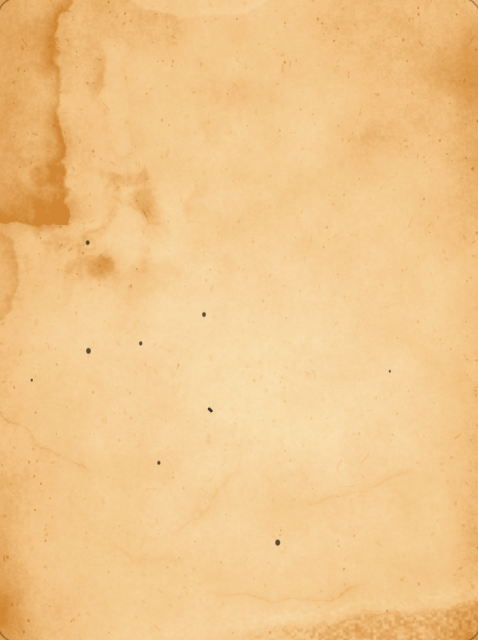
This texture is drawn by a WebGL 2 fragment shader. Its source:

```glsl
#version 300 es
precision highp float;
uniform vec2 u_resolution;
out vec4 fragColor;

float hash(vec2 p) {
  uvec2 q = uvec2(ivec2(p)) * uvec2(1597u, 3812u) + 7919u;
  uint n = (q.x ^ (q.y * 2654u + 97u)) * 747796405u;
  n = ((n >> 15) ^ n) * 277803737u;
  return float((n >> 16) ^ (n & 65535u)) / 65535.0;
}

float noise(vec2 p) {
  vec2 i = floor(p), f = fract(p);
  f = f * f * (3.0 - 2.0 * f);
  return mix(mix(hash(i), hash(i + vec2(1, 0)), f.x),
             mix(hash(i + vec2(0, 1)), hash(i + vec2(1, 1)), f.x), f.y);
}

float fbm(vec2 p) {
  float sum = 0.0, amp = 0.5;
  for (int i = 0; i < 5; i++) {
    sum += amp * noise(p);
    p = mat2(1.6, 1.2, -1.2, 1.6) * p + 17.3;
    amp *= 0.5;
  }
  return sum / 0.97;
}

float segment(vec2 p, vec2 a, vec2 b) {
  vec2 d = b - a;
  return length(p - a - d * clamp(dot(p - a, d) / dot(d, d), 0.0, 1.0));
}

float blob(vec2 p, vec2 center, vec2 size) {
  vec2 d = (p - center) / size;
  return exp(-dot(d, d));
}

// Dried water edge: crisp outside, fading inward where d is negative
float tide(float d, float width) {
  return exp(min(d, 0.0) / width) * smoothstep(0.004, -0.003, d);
}

// Sparse round flecks, at most one per grid cell
float flecks(vec2 p, float cells, float share) {
  vec2 g = p * cells, id = floor(g);
  vec2 center = 0.3 + 0.4 * vec2(hash(id + 31.0), hash(id + 73.0));
  float radius = 0.1 + 0.16 * hash(id + 11.0);
  float d = length((fract(g) - center) * vec2(1.0, 0.8));
  return step(hash(id), share) * smoothstep(radius + 0.1, radius - 0.1, d);
}

void main() {
  vec2 p = gl_FragCoord.xy / u_resolution.y;
  float wide = u_resolution.x / u_resolution.y;
  vec2 wobble = vec2(fbm(p * 16.0), fbm(p * 16.0 + 50.0)) - 0.5;
  vec2 q = p + wobble * 0.055;
  float cloud = fbm(p * 5.0 + 9.0);
  float mottle = fbm(p * 19.0 + 40.0);

  // Pale centre, warmer borders
  float r = length((p - vec2(0.4, 0.39)) * vec2(1.25, 0.95));
  float tone = 0.11 + 0.43 * smoothstep(0.0, 0.72, r);
  tone += (cloud - 0.5) * 0.38 + (mottle - 0.5) * 0.24;
  tone += 0.12 * smoothstep(0.07, 0.0, min(p.x, wide - p.x));

  // Large stain down the upper left
  vec2 box = q - vec2(0.096, 0.655);
  float stain = max(box.x, -box.y);
  float upper = smoothstep(0.55, 0.75, p.y);
  tone += tide(stain, 0.016) * (0.25 + 0.35 * mottle);
  tone += 0.2 * exp(-abs(stain) / 0.02) * upper * mottle;
  tone += 0.3 * blob(q, vec2(0.07, 0.68), vec2(0.06, 0.025));
  tone += 0.22 * tide(length((q - vec2(-0.06, 0.56)) * vec2(1.0, 0.9)) - 0.085, 0.012);

  // Brown blotches and a pale drip beside the stain
  float patches = smoothstep(0.5, 0.72, fbm(q * 14.0 + 3.0));
  tone += 0.4 * patches * blob(p, vec2(0.17, 0.68), vec2(0.17, 0.16));
  tone += 0.36 * blob(q, vec2(0.17, 0.58), vec2(0.018, 0.022));
  tone += 0.26 * blob(q, vec2(0.235, 0.655), vec2(0.016, 0.025));
  tone += 0.2 * blob(q, vec2(0.15, 0.87), vec2(0.014, 0.04));
  float drip = segment(q, vec2(0.178, 0.79), vec2(0.18, 0.92)) - 0.022;
  tone += 0.1 * exp(-abs(drip) / 0.006) - 0.06 * smoothstep(0.01, -0.01, drip);

  // Soft diagonal shadows toward the upper right
  float sweep = segment(q, vec2(0.36, 0.65), vec2(0.52, 0.74));
  tone += 0.16 * exp(-sweep * sweep / 0.0005) * (0.4 + mottle);
  sweep = segment(q, vec2(0.56, 0.78), vec2(0.76, 0.91));
  tone += 0.17 * exp(-sweep * sweep / 0.0018) * (0.4 + cloud);
  tone += 0.14 * blob(q, vec2(0.36, 0.86), vec2(0.06, 0.05)) * mottle * 2.0;
  tone -= 0.16 * tide(length((q - vec2(0.32, 1.03)) * vec2(0.5, 1.0)) - 0.06, 0.05);

  // Thin wandering water lines in the lower half
  float line = segment(q, vec2(-0.01, 0.36), vec2(0.13, 0.26));
  line = min(line, segment(q, vec2(0.11, 0.22), vec2(0.2, 0.13)));
  line = min(line, segment(q, vec2(0.2, 0.13), vec2(0.28, 0.13)));
  line = min(line, segment(q, vec2(0.28, 0.18), vec2(0.36, 0.25)));
  line = min(line, segment(q, vec2(0.47, 0.21), vec2(0.63, 0.25)));
  line = min(line, segment(q, vec2(0.34, 0.07), vec2(0.56, 0.075)));
  tone += exp(-line / 0.0025) * 0.24 * mottle + exp(-line / 0.014) * 0.06;

  // Worn strip along the bottom with a bleached rim
  float strip = p.y - 0.065 + 0.14 * (wide - p.x) + wobble.y * 0.03;
  float reach = smoothstep(0.25, 0.5, p.x);
  float fray = noise(p * 210.0) - 0.5;
  tone += smoothstep(0.006, -0.006, strip + fray * 0.012) * reach * (0.22 + 0.35 * fray);
  tone -= 0.2 * exp(-abs(strip - 0.014) / 0.012) * reach * (0.7 + fray);
  tone += 0.25 * blob(q, vec2(0.0, 0.04), vec2(0.035, 0.05));

  // Paper grain, faint fibres and flecks
  tone += (noise(p * 300.0) - 0.5) * 0.09 + (noise(p * 120.0 + 5.0) - 0.5) * 0.07;
  tone += (noise(p * vec2(200.0, 45.0)) - 0.5) * 0.03;
  tone += 0.16 * flecks(q, 95.0, 0.09) + 0.3 * flecks(p + 3.0, 120.0, 0.018);

  // Ramp from cream through tan to ochre
  vec3 color = mix(vec3(0.975, 0.865, 0.675), vec3(0.946, 0.757, 0.507), clamp(tone * 2.0, 0.0, 1.0));
  color = mix(color, vec3(0.83, 0.55, 0.23), clamp(tone * 2.0 - 1.0, 0.0, 1.1));
  color *= 1.0 - 0.65 * flecks(p + 7.0, 70.0, 0.0015);
  float ink = segment(p, vec2(0.327, 0.361), vec2(0.33, 0.358));
  color *= 1.0 - 0.75 * smoothstep(0.0035, 0.001, ink);

  // Rounded corner outline
  vec2 corner = max(abs(p - vec2(wide, 1.0) * 0.5) - vec2(wide, 1.0) * 0.5 + 0.028, 0.0);
  float rim = abs(length(corner) - 0.032);
  color *= 1.0 - 0.3 * smoothstep(0.0025, 0.0, rim) * step(0.005, min(corner.x, corner.y));
  fragColor = vec4(color, 1.0);
}
```
